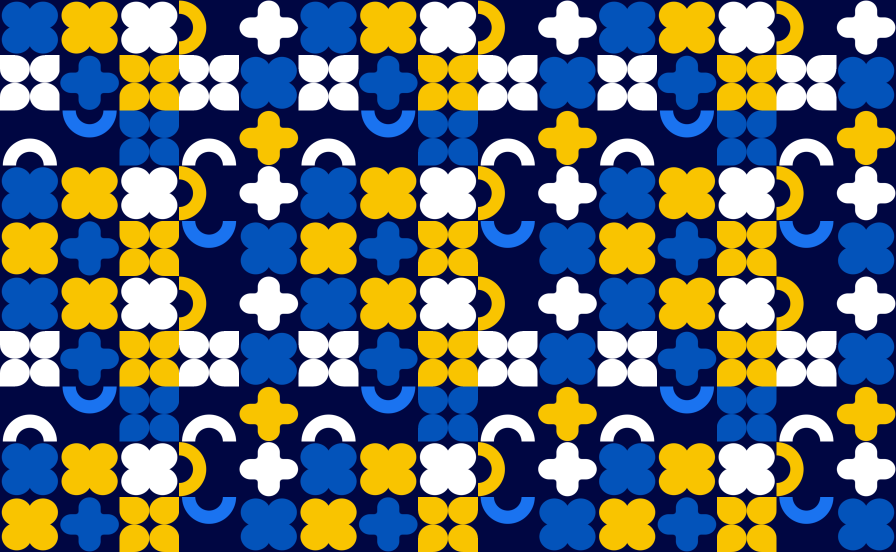
Reproduce this pattern procedurally as a WebGL 2 fragment shader.

```glsl
#version 300 es
precision highp float;
// Geometric mosaic of flowers, leaves, pluses and half rings on navy, tiling seamlessly.

#define REPEATS vec2(3.0, 2.0)   // blocks across and down
#define BLOCK 5                  // cells per block side
#define PETAL_OFFSET 0.22        // flower petal centre, in cells
#define PETAL_RADIUS 0.25
#define PLUS_REACH 0.49          // plus arm length from the centre
#define PLUS_WIDTH 0.185         // half the arm thickness
#define PLUS_FILLET 0.06
#define RING_OUTER 0.49          // in cell heights
#define RING_INNER 0.25
#define SAMPLES 2                // supersampling per axis

uniform vec2 u_resolution;
out vec4 fragColor;

const vec3 NAVY = vec3(0.0, 0.025, 0.26);
const vec3 BLUE = vec3(0.01, 0.325, 0.73);
const vec3 YELLOW = vec3(0.975, 0.77, 0.0);
const vec3 WHITE = vec3(1.0);
const vec3 AZURE = vec3(0.10, 0.45, 0.94);

// Block layout from the top row down: tens digit = shape, units digit = colour.
const int LAYOUT[25] = int[25](
     0,  1,  2, 51, 22,
    12, 20, 11, 12,  0,
    32, 43, 10, 32, 21,
     0,  1,  2, 51, 22,
     1, 20, 11, 43,  0);

// Four overlapping round petals with a filled heart.
float flower(vec2 p) {
    vec2 q = abs(p);
    float petals = length(q - PETAL_OFFSET) - PETAL_RADIUS;
    return min(petals, max(q.x, q.y) - PETAL_OFFSET);
}

// Four discs, each extended to a square outer corner.
float leaves(vec2 p) {
    vec2 q = abs(p) - 0.25;
    return min(q.x, q.y) > 0.0 ? -0.25 : length(q) - 0.25;
}

float arm(vec2 q) {
    return length(vec2(max(q.x - PLUS_REACH + PLUS_WIDTH, 0.0), q.y)) - PLUS_WIDTH;
}

// Two crossed capsules joined with a small fillet.
float plusSign(vec2 p) {
    vec2 q = abs(p);
    float a = arm(q), b = arm(q.yx);
    float h = max(PLUS_FILLET - abs(a - b), 0.0);
    return min(a, b) - h * h / (4.0 * PLUS_FILLET);
}

// Ring centred on a cell edge, so the cell cuts it in half.
float halfRing(vec2 p) {
    float r = length(p);
    return max(r - RING_OUTER, RING_INNER - r);
}

float shapeDistance(int shape, vec2 p, float cellAspect) {
    vec2 round_p = p * vec2(cellAspect, 1.0);
    if (shape == 0) return flower(p);
    if (shape == 1) return leaves(p);
    if (shape == 2) return plusSign(p);
    if (shape == 3) return halfRing(round_p + vec2(0.0, 0.5));
    if (shape == 4) return halfRing(round_p - vec2(0.0, 0.5));
    return halfRing(round_p + vec2(0.5 * cellAspect, 0.0));
}

vec3 shapeColour(int index) {
    if (index == 0) return BLUE;
    if (index == 1) return YELLOW;
    return index == 2 ? WHITE : AZURE;
}

vec3 mosaic(vec2 uv) {
    vec2 cells = REPEATS * float(BLOCK);
    vec2 cellSize = u_resolution / cells;
    vec2 grid = uv * cells;
    vec2 p = fract(grid) - 0.5;
    ivec2 id = ivec2(mod(floor(grid), float(BLOCK)));
    int code = LAYOUT[(BLOCK - 1 - id.y) * BLOCK + id.x];

    float d = shapeDistance(code / 10, p, cellSize.x / cellSize.y);
    float soft = 0.4 / cellSize.y;
    return mix(NAVY, shapeColour(code % 10), 1.0 - smoothstep(-soft, soft, d));
}

void main() {
    // Average subsamples so the cuts at cell edges are smooth too.
    vec3 sum = vec3(0.0);
    for (int j = 0; j < SAMPLES; j++) {
        for (int i = 0; i < SAMPLES; i++) {
            vec2 offset = (vec2(i, j) + 0.5) / float(SAMPLES) - 0.5;
            sum += mosaic((gl_FragCoord.xy + offset) / u_resolution);
        }
    }
    fragColor = vec4(sum / float(SAMPLES * SAMPLES), 1.0);
}
```
